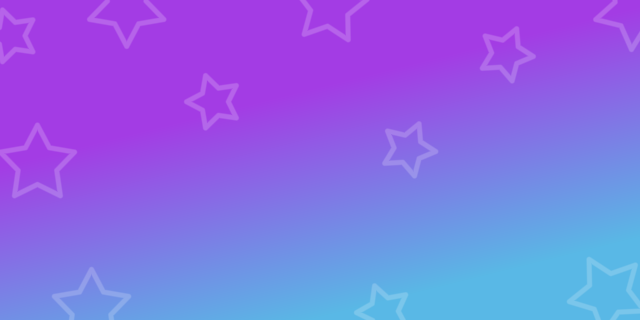
Give the GLSL for this background, as a Shadertoy shader.

```glsl
// Slanted violet-to-sky gradient with scattered translucent star outlines.

const float SECTOR = 1.2566371; // angle between neighbouring star tips

// Distance to the outline of a five-pointed star with one tip at angle "turn"
float starOutline(vec2 p, float tipRadius, float turn) {
    float angle = mod(atan(p.y, p.x) - turn + 0.5 * SECTOR, SECTOR) - 0.5 * SECTOR;
    vec2 folded = length(p) * vec2(cos(angle), abs(sin(angle)));
    vec2 tip = vec2(tipRadius, 0.0);
    vec2 side = 0.52 * tipRadius * vec2(cos(0.5 * SECTOR), sin(0.5 * SECTOR)) - tip;
    float along = clamp(dot(folded - tip, side) / dot(side, side), 0.0, 1.0);
    return length(folded - tip - along * side);
}

void mainImage(out vec4 fragColor, in vec2 fragCoord) {
    vec2 uv = fragCoord / iResolution.y;
    float pixel = 1.0 / iResolution.y;

    // Background: flat violet above, flat sky blue below, linear blend between
    vec3 violet = vec3(0.64, 0.235, 0.895);
    vec3 sky = vec3(0.35, 0.72, 0.90);
    float blend = clamp((0.479 - uv.y + 0.25 * uv.x) / 0.719, 0.0, 1.0);
    vec3 color = mix(violet, sky, blend);

    // Stars: centre, tip radius, turn in degrees
    vec4 stars[11] = vec4[11](
        vec4(0.034, 0.888, 0.085, 36.0),
        vec4(0.396, 0.977, 0.122, 54.0),
        vec4(1.031, 0.979, 0.118, 11.0),
        vec4(1.581, 0.831, 0.086, -5.0),
        vec4(1.982, 0.969, 0.124, -22.0),
        vec4(0.669, 0.682, 0.086, 36.0),
        vec4(0.117, 0.487, 0.122, 18.0),
        vec4(1.276, 0.534, 0.086, -5.0),
        vec4(0.286, 0.036, 0.122, 18.0),
        vec4(1.200, 0.026, 0.086, 38.0),
        vec4(1.901, 0.081, 0.124, 47.0));

    float nearest = 1.0;
    for (int i = 0; i < 11; i++) {
        vec4 star = stars[i];
        nearest = min(nearest, starOutline(uv - star.xy, star.z, radians(star.w)));
    }

    // Rounded translucent white stroke
    float stroke = 1.0 - smoothstep(-pixel, pixel, nearest - 0.0078);
    color = mix(color, vec3(1.0), 0.2 * stroke);

    fragColor = vec4(color, 1.0);
}
```
